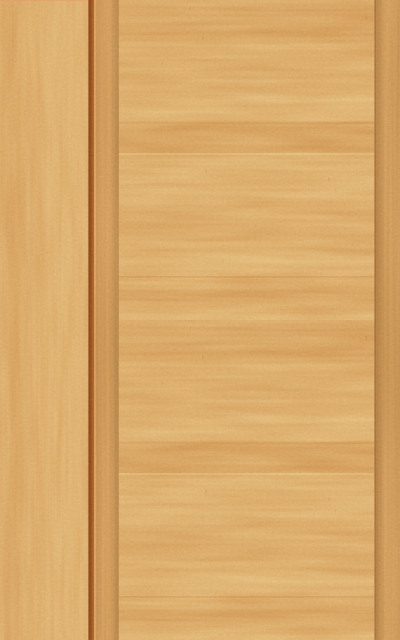
Write a WebGL 1 fragment shader that draws this texture.

```glsl
precision highp float;
// Pale wooden door: upright side board, dark groove, two stiles and a panel of level grain.
uniform vec2 u_resolution;

vec2 gradient(vec2 cell) {
  vec2 h = vec2(dot(cell, vec2(127.1, 311.7)), dot(cell, vec2(269.5, 183.3)));
  return fract(sin(h) * 43758.5) * 2.0 - 1.0;
}

float gradientNoise(vec2 p) {
  vec2 i = floor(p), f = fract(p);
  vec2 u = f * f * f * (f * (f * 6.0 - 15.0) + 10.0);
  float a = dot(gradient(i), f);
  float b = dot(gradient(i + vec2(1, 0)), f - vec2(1, 0));
  float c = dot(gradient(i + vec2(0, 1)), f - vec2(0, 1));
  float d = dot(gradient(i + vec2(1, 1)), f - vec2(1, 1));
  return mix(mix(a, b, u.x), mix(c, d, u.x), u.y);
}

// Soft window from a to b
float band(float x, float a, float b, float soft) {
  return smoothstep(a - soft, a + soft, x) * (1.0 - smoothstep(b - soft, b + soft, x));
}

float line(float x, float centre, float width) {
  return 1.0 - smoothstep(0.3 * width, width, abs(x - centre));
}

// Tone -1 is dark honey, +1 is pale straw
vec3 wood(float tone) {
  return vec3(0.862, 0.678, 0.425) + tone * vec3(0.03, 0.062, 0.068);
}

// Streaks along the first axis, layered from broad to fine
float grain(vec2 p) {
  float warp = 0.15 * gradientNoise(p * vec2(5.0, 9.0));
  float sum = 0.75 * gradientNoise(vec2(p.x * 4.0, p.y * 24.0 + warp));
  sum += 0.7 * gradientNoise(vec2(p.x * 7.0 + 3.0, p.y * 53.0 + warp));
  sum += 0.45 * gradientNoise(vec2(p.x * 3.0 + 8.0, p.y * 117.0));
  return sum;
}

vec3 panel(vec2 p) {
  float t = fract(p.y * 2.0);
  float tone = 0.1 + grain(vec2(p.x, t));
  float right = smoothstep(0.35, 0.65, p.x);
  // Dark and light boards within each repeat
  tone -= band(t, 0.383, 0.478, 0.003) * (0.55 + 0.2 * gradientNoise(vec2(p.x * 6.0, t * 40.0)));
  tone -= 0.55 * band(t, 0.02, 0.13, 0.025) * mix(0.45, 1.0, right);
  tone -= 0.55 * band(t, 0.9, 0.945, 0.012);
  tone -= 0.3 * band(t, 0.66, 0.73, 0.02) * (1.0 - right);
  tone += 0.3 * band(t, 0.3, 0.38, 0.015);
  tone += 0.25 * band(t, 0.49, 0.64, 0.03);
  tone += 0.35 * band(t, 0.79, 0.86, 0.015);
  tone += 0.4 * band(t, 0.982, 1.1, 0.006);
  // Joints
  tone -= 0.6 * line(t, 0.383, 0.005);
  tone -= 0.8 * line(t, 0.865, 0.004);
  tone += 0.8 * line(t, 0.481, 0.005);
  // Scattered short pores
  for (int i = 0; i < 7; i++) {
    vec2 spot = gradient(vec2(float(i), 4.0)) * 0.5 + 0.5;
    vec2 d = abs(vec2(p.x - 0.3 - 0.63 * spot.x, t - spot.y));
    tone -= 0.7 * line(d.x, 0.0, 0.003) * line(d.y, 0.0, 0.009);
  }
  return wood(tone);
}

vec3 sideBoard(vec2 p) {
  float tone = 0.12 + 0.75 * grain(vec2(p.y * 1.6, p.x * 1.5 + 2.0));
  tone -= 0.4 * band(p.x, 0.015, 0.055, 0.02);
  tone += 0.3 * band(p.x, 0.12, 0.215, 0.03);
  tone -= 0.3 * band(p.y, 0.28, 0.4, 0.05) * (1.0 - smoothstep(0.03, 0.12, p.x));
  vec3 colour = wood(tone);
  return mix(colour, vec3(0.9, 0.62, 0.42), 0.7 * (1.0 - smoothstep(0.0008, 0.0025, p.y)));
}

// Rounded upright; s runs from 0 at its left edge to 1 at its right
vec3 stile(vec2 p, float s, float shadowLeft, float shadowRight) {
  float streak = gradientNoise(vec2(p.x * 150.0, p.y * 3.0));
  float age = gradientNoise(vec2(p.x * 12.0, p.y * 4.0 + 6.0)) - 0.5 * band(p.y, 0.42, 0.62, 0.12);
  vec3 colour = vec3(0.825, 0.625, 0.375) + 0.035 * streak + 0.035 * age;
  colour -= vec3(0.1, 0.1, 0.075) * shadowLeft * (1.0 - smoothstep(0.0, 0.5, s));
  colour -= vec3(0.1, 0.1, 0.075) * shadowRight * smoothstep(0.55, 1.0, s);
  return colour;
}

void main() {
  vec2 p = gl_FragCoord.xy / u_resolution;
  p.y = 1.0 - p.y;
  float edge = 0.7 / u_resolution.x;

  vec3 leftStile = stile(p, (p.x - 0.237) / 0.06, 0.35, 0.85);
  vec3 rightStile = stile(p, (p.x - 0.936) / 0.064, 1.05, 0.2);
  vec3 groove = mix(vec3(0.56, 0.3, 0.12), vec3(0.68, 0.4, 0.18), smoothstep(0.224, 0.234, p.x));

  vec3 colour = sideBoard(p);
  colour = mix(colour, groove, smoothstep(0.221 - edge, 0.221 + edge, p.x));
  colour = mix(colour, leftStile, smoothstep(0.235 - edge, 0.235 + edge, p.x));
  colour += vec3(0.07, 0.05, 0.03) * line(p.x, 0.2375, 0.004);
  colour = mix(colour, panel(p), smoothstep(0.297 - edge, 0.297 + edge, p.x));
  colour = mix(colour, rightStile, smoothstep(0.936 - edge, 0.936 + edge, p.x));
  colour -= 0.05 * line(p.x, 0.938, 0.003);

  // Fine speckle over all the wood
  colour += 0.022 * gradientNoise(p * vec2(170.0, 270.0));
  colour += 0.018 * gradientNoise(p * vec2(90.0, 310.0) + 31.0);
  gl_FragColor = vec4(colour, 1.0);
}
```
